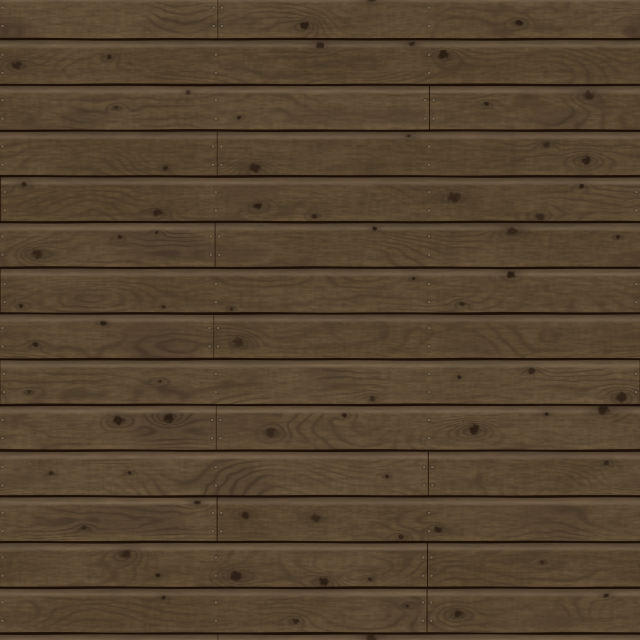
Reproduce this texture procedurally as a three.js fragment shader.

```glsl
// Weathered brown timber cladding: fourteen horizontal boards with a rounded lip,
// dark shadow gaps, butt joints on a three-bay grid, nails, knots and wavy grain.
// Each board is a row of its own; all noise along it wraps at a whole period.
varying vec2 vUv;

const float BOARDS = 14.0;       // boards down the canvas
const float PHASE = 0.143;       // offset of the first gap, in boards
const float BAYS = 3.0;          // nail columns across
const float BAY_SHIFT = 0.004;   // offset of the nail columns
const float KNOT_CELLS = 9.0;    // knot cells along a board
const float KNOT_CHANCE = 0.58;
const float GAP_HALF = 0.024;    // half width of the gap, in boards
const float LIP_END = 0.185;     // where the lip meets the face
const float JOINT_HALF = 0.011;  // half width of a joint, in boards
const float NAIL_RADIUS = 0.026;
const float SOFT = 0.014;        // edge softness, in boards
const float RINGS = 46.0;        // density of the growth rings

const vec3 FACE_DARK = vec3(0.325, 0.258, 0.174);
const vec3 FACE_LIGHT = vec3(0.370, 0.300, 0.212);
const vec3 LIP = vec3(0.385, 0.312, 0.232);
const vec3 RIDGE = vec3(0.435, 0.362, 0.280);
const vec3 STAIN = vec3(0.265, 0.203, 0.148);
const vec3 KNOT = vec3(0.150, 0.100, 0.060);
const vec3 GAP = vec3(0.100, 0.048, 0.010);
const vec3 NAIL = vec3(0.530, 0.460, 0.370);

float hash(vec2 p) {
  vec3 q = fract(p.xyx * vec3(0.1031, 0.1030, 0.0973));
  q += dot(q, q.yzx + 33.33);
  return fract((q.x + q.y) * q.z);
}

// Value noise that wraps in x after a whole number of cells.
float noise(vec2 p, float period, float seed) {
  vec2 i = floor(p), f = fract(p);
  f = f * f * (3.0 - 2.0 * f);
  float a = mod(i.x, period), b = mod(i.x + 1.0, period), y = i.y + seed * 53.0;
  return mix(mix(hash(vec2(a, y)), hash(vec2(b, y)), f.x),
             mix(hash(vec2(a, y + 1.0)), hash(vec2(b, y + 1.0)), f.x), f.y);
}

float boardNoise(float x, float v, vec2 cells, float seed) {
  return noise(vec2(x, v) * cells, cells.x, seed);
}

// Bay line on which a board is butted: mostly alternating between rows.
float jointBay(float row) {
  float even = abs(row - 6.0) < 3.0 ? 0.0 : 2.0;
  float bay = mod(row, 2.0) > 0.5 ? 1.0 : even;
  if (abs(row - 7.0) > 5.5) bay = 2.0;
  return row < 0.5 ? 1.0 : bay;
}

float wrapped(float d) { return fract(d + 0.5) - 0.5; }

// x: knot core, y: dark halo, z: lift of the grain field around knots.
vec3 knots(float x, float v, float row) {
  vec3 sum = vec3(0.0);
  float cell = floor(x * KNOT_CELLS);
  float ragged = boardNoise(x, v, vec2(210.0, 15.0), row + 61.0) - 0.5;
  for (int i = -1; i <= 1; i++) {
    float c = cell + float(i);
    vec2 id = vec2(mod(c, KNOT_CELLS) + 7.0, row * 3.0 + 11.0);
    float size = hash(id + 40.0);
    float r = mix(0.045, 0.125, size * size);
    vec2 centre = vec2((c + mix(0.15, 0.85, hash(id))) / KNOT_CELLS,
                       mix(0.10, 0.90, hash(id + 80.0)));
    vec2 d = (vec2(x, v) - centre) * vec2(BOARDS, 1.0) / r;
    float on = step(hash(id + 120.0), KNOT_CHANCE);
    float core = 1.0 - smoothstep(0.45, 1.15, length(d * vec2(0.85, 1.0)) + ragged * 0.6);
    sum.x = max(sum.x, on * core * mix(0.6, 1.0, hash(id + 160.0)));
    sum.y += on * exp(-d.x * d.x / 9.0 - d.y * d.y / 2.2);
    sum.z += on * r * 4.0 * exp(-d.x * d.x / 14.0 - d.y * d.y / 3.5);
  }
  return sum;
}

void main() {
  float x = vUv.x, t = (1.0 - vUv.y) * BOARDS + PHASE;
  float row = mod(floor(t), BOARDS), v = fract(t);
  float face = smoothstep(LIP_END - 0.05, LIP_END + 0.04, v);
  vec3 knot = knots(x, v, row);

  // Joint of this board; one row runs through unbroken.
  float jointOn = abs(row - 1.0) < 0.5 ? 0.0 : mix(0.55, 1.0, hash(vec2(row, 5.0)));
  float jointX = jointBay(row) / BAYS + BAY_SHIFT + 0.008 * (hash(vec2(row, 9.0)) - 0.5);
  float fromJoint = wrapped(x - jointX);

  // Grain: growth rings as contours, fine streaks and upright saw marks.
  float field = boardNoise(x, v, vec2(7.0, 1.6), row) + 0.45 * v + knot.z
              + 0.06 * boardNoise(x, v, vec2(48.0, 6.0), row + 17.0);
  float rings = pow(0.5 + 0.5 * sin(field * RINGS), 3.0);
  rings *= smoothstep(0.25, 0.8, boardNoise(x, v, vec2(11.0, 2.0), row + 29.0) + knot.y * 0.4);
  float streak = boardNoise(x, v, vec2(34.0, 21.0), row + 37.0) - 0.5;
  float fibre = boardNoise(x, v, vec2(130.0, 34.0), row + 43.0) - 0.5;
  float saw = boardNoise(x, v, vec2(260.0, 5.0), row + 47.0) - 0.5;
  float patches = boardNoise(x, v, vec2(8.0, 1.5), row + 53.0);

  // Board tone, with a step in tone across the joint.
  float tone = 0.5 + 0.45 * (hash(vec2(row, 21.0)) - 0.5) + 0.9 * (patches - 0.5)
             + 0.35 * jointOn * (fract(x - jointX) - 0.5);
  vec3 wood = mix(FACE_DARK, FACE_LIGHT, clamp(tone, 0.0, 1.0));
  wood *= 1.0 + 0.13 * streak + 0.13 * fibre + 0.07 * saw;
  wood = mix(wood, STAIN, 0.55 * rings + 0.40 * smoothstep(0.68, 0.95, patches));

  // Rounded lip with a lit ridge, then the flat face.
  vec3 lip = mix(LIP, RIDGE, smoothstep(0.07, 0.15, v)) * (1.0 + 0.10 * streak + 0.06 * fibre);
  vec3 col = mix(lip * mix(0.93, 1.03, tone), wood, face);
  col *= 1.0 + 0.07 * smoothstep(0.82, 0.93, v);
  col = mix(col, STAIN * 0.85, 0.45 * min(knot.y, 1.0));
  col = mix(col, KNOT, 0.92 * knot.x);

  // Nails: single columns at the bays, pairs astride a joint.
  float nailX = wrapped((x - BAY_SHIFT) * BAYS) / BAYS;
  if (jointOn > 0.0 && abs(fromJoint) < 0.04) nailX = abs(fromJoint) - 0.0065;
  float nailY = abs(v - 0.54 - 0.06 * (hash(vec2(row, 33.0)) - 0.5)) - 0.20;
  float nail = length(vec2(nailX * BOARDS, nailY));
  col *= 1.0 - 0.22 * (1.0 - smoothstep(NAIL_RADIUS, NAIL_RADIUS * 2.2, nail));
  col = mix(col, NAIL, 0.7 * (1.0 - smoothstep(NAIL_RADIUS - SOFT, NAIL_RADIUS + SOFT, nail)));

  // Butt joint, cast shadow and gap of slightly uneven width.
  float joint = 1.0 - smoothstep(JOINT_HALF - SOFT, JOINT_HALF + SOFT, abs(fromJoint) * BOARDS);
  col = mix(col, GAP, 0.8 * joint * jointOn);
  col *= 1.0 - 0.50 * exp(-v * 26.0) - 0.25 * exp((v - 1.0) * 40.0);
  float sway = sin(6.28318 * (2.0 * x + hash(vec2(row, 3.0)))) + sin(6.28318 * (5.0 * x + row * 0.37));
  float halfGap = GAP_HALF + 0.004 * sway;
  float gap = 1.0 - smoothstep(halfGap - SOFT, halfGap + SOFT, abs(wrapped(v)));
  gl_FragColor = vec4(mix(col, GAP, 0.95 * gap), 1.0);
}
```
